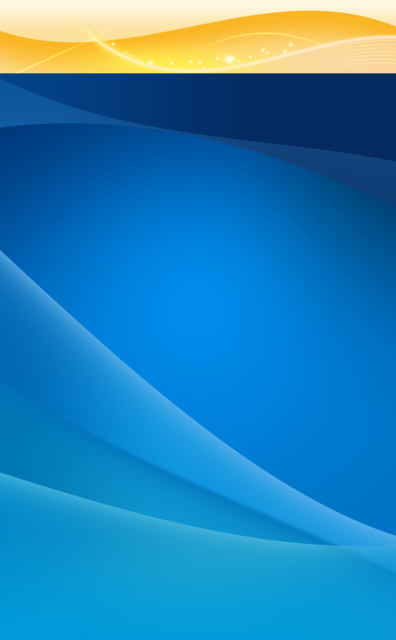
Give the GLSL for this background, as a WebGL 1 fragment shader.

```glsl
precision highp float;
uniform vec2 u_resolution;

const float HEADER_BASE = 0.8854;

float hash(float n) {
  n = fract(n * 0.1031);
  n *= n + 33.33;
  return fract(n * (n + n));
}

// Cubic through four heights at x = 0, 1/3, 2/3 and 1
float cubicThrough(float x, vec4 h) {
  float a = 3.0 * x - 1.0;
  float b = 3.0 * x - 2.0;
  float c = 1.0 - x;
  return 0.5 * dot(h, vec4(a * b * c, -9.0 * x * b * c, 9.0 * x * a * c, x * a * b));
}

// Coverage of the area where depth is positive
float fill(float depth, float soft) {
  return smoothstep(-soft, soft, depth);
}

// Light that starts at an edge and fades below it
float edgeGlow(float depth, float reach) {
  return exp(-max(depth, 0.0) / reach);
}

float softSpot(vec2 p, vec2 center, vec2 radius) {
  vec2 q = (p - center) / radius;
  return exp(-dot(q, q));
}

float line(float dist, float width) {
  return exp(-dist * dist / (width * width));
}

vec3 blueField(vec2 p) {
  float d = length((p - vec2(0.5, 0.52)) * vec2(0.65, 1.1));
  vec3 deep = mix(vec3(0.0, 0.46, 0.78), vec3(0.0, 0.22, 0.48), smoothstep(0.3, 0.85, p.y));
  vec3 color = mix(vec3(0.0, 0.545, 0.92), deep, smoothstep(0.0, 0.45, d));
  float corner = smoothstep(0.5, 1.0, p.x) * smoothstep(0.42, 0.75, p.y);
  return color * (1.0 - corner * vec3(0.2, 0.14, 0.22));
}

// Dark sky and the translucent ribbon below it
vec3 addUpperRibbon(vec3 color, vec2 p, float soft) {
  float top = cubicThrough(p.x, vec4(0.8776, 0.8086, 0.7773, 0.7474));
  float bottom = cubicThrough(p.x, vec4(0.8008, 0.8021, 0.7591, 0.6745));
  vec3 navy = mix(vec3(0.01, 0.26, 0.53), vec3(0.015, 0.165, 0.38), smoothstep(0.0, 0.75, p.x));
  float sheen = mix(edgeGlow(p.y - bottom, 0.06), edgeGlow(top - p.y, 0.06), p.x);
  vec3 ribbon = navy + vec3(0.03, 0.06, 0.06) + vec3(0.03, 0.04, 0.045) * sheen;
  color = mix(color, ribbon, fill(p.y - bottom, soft));
  return mix(color, navy, fill(p.y - top, soft));
}

// Three overlapping sheets in the lower half
vec3 addLowerSheets(vec3 color, vec2 p, float soft) {
  float high = cubicThrough(p.x, vec4(0.6094, 0.4232, 0.2656, 0.1628)) - p.y;
  float middle = cubicThrough(p.x, vec4(0.405, 0.29, 0.197, 0.105)) - p.y;
  float low = cubicThrough(p.x, vec4(0.2617, 0.2005, 0.1576, 0.1484)) - p.y;
  float light = smoothstep(0.0, 0.45, p.x);

  vec3 sheet = mix(vec3(0.0, 0.41, 0.71), vec3(0.04, 0.58, 0.87), light);
  sheet = mix(sheet, vec3(0.42, 0.71, 0.92), 0.75 * edgeGlow(high, 0.035));
  color = mix(color, sheet, fill(high, soft));

  vec3 teal = mix(vec3(0.0, 0.47, 0.70), vec3(0.06, 0.60, 0.82), light);
  teal = mix(teal, vec3(0.0, 0.43, 0.72), 0.8 * edgeGlow(middle, 0.03));
  color = mix(color, teal, fill(middle, 0.006));

  vec3 floorColor = mix(vec3(0.0, 0.53, 0.78), vec3(0.0, 0.60, 0.85), smoothstep(0.2, 0.0, p.y));
  floorColor += vec3(0.08, 0.06, 0.0) * softSpot(p, vec2(0.5, 0.12), vec2(0.35, 0.08));
  floorColor = mix(floorColor, vec3(0.36, 0.75, 0.88), 0.7 * edgeGlow(low, 0.024));
  float opacity = mix(1.0, 0.5, smoothstep(0.7, 1.0, p.x));
  return mix(color, floorColor, fill(low, soft) * opacity);
}

// Small lights scattered along the bright streak
float sparkles(vec2 p, float streakShift, float aspect) {
  float glow = 0.0;
  for (int i = 0; i < 20; i++) {
    float n = float(i) + 1.0;
    float x = mix(0.22, 0.75, (n - hash(n)) / 20.0);
    float y = cubicThrough(x, vec4(1.1328, 0.9062, 0.905, 0.9427));
    vec2 center = vec2(x, y + streakShift + 0.014 * (hash(n + 37.0) - 0.5));
    float size = mix(0.0012, 0.0028, hash(n + 71.0));
    glow += softSpot(p, center, vec2(size / aspect, size));
  }
  glow += 1.2 * softSpot(p, vec2(0.58, 0.9076), vec2(0.008 / aspect, 0.006));
  return min(glow, 1.0);
}

vec3 goldenHeader(vec2 p, float soft, float aspect) {
  float wave = cubicThrough(p.x, vec4(0.9518, 0.9414, 0.9785, 0.9583)) - p.y;
  float streak = cubicThrough(p.x, vec4(1.1328, 0.9062, 0.905, 0.9427)) - p.y;
  vec3 cream = mix(vec3(0.99, 0.88, 0.62), vec3(1.0, 0.97, 0.89), smoothstep(0.945, 1.0, p.y));
  vec3 gold = mix(vec3(0.98, 0.71, 0.13), vec3(0.99, 0.86, 0.56), smoothstep(0.0, 0.075, wave));
  vec3 color = mix(cream, gold, fill(wave, soft));

  float right = smoothstep(0.5, 0.75, p.x);
  color = mix(color, vec3(0.98, 0.84, 0.64), 0.75 * right * fill(streak, soft));
  float ripples = 0.0;
  for (int i = 1; i < 8; i++) {
    ripples += line(streak - 0.006 * float(i) * p.x, 0.0009);
  }
  color += 0.06 * ripples * smoothstep(0.7, 1.0, p.x);

  float yellow = softSpot(p, vec2(0.42, 0.9), vec2(0.2, 0.025));
  color = mix(color, vec3(1.0, 0.93, 0.25), 0.85 * yellow);
  float shown = smoothstep(0.17, 0.27, p.x);
  color = mix(color, vec3(1.0, 0.94, 0.4), 0.7 * shown * (1.0 - right) * line(streak, 0.009));
  color = mix(color, vec3(1.0, 0.95, 0.86), 0.75 * shown * line(streak, 0.003));
  float ray = line(p.y - 0.885 - 0.28 * (p.x - 0.04), 0.0015) * smoothstep(0.3, 0.15, p.x);
  float arc = line(p.y - 0.948 + 0.9 * (p.x - 0.67) * (p.x - 0.67), 0.0015);
  color += 0.12 * ray + 0.15 * arc * softSpot(p, vec2(0.67, 0.94), vec2(0.12, 0.05));
  return mix(color, vec3(1.0, 0.99, 0.86), sparkles(p, 0.012, aspect));
}

void main() {
  vec2 p = gl_FragCoord.xy / u_resolution;
  float soft = 0.8 / u_resolution.y;
  vec3 color = addUpperRibbon(blueField(p), p, soft);
  color = addLowerSheets(color, p, soft);
  vec3 header = goldenHeader(p, soft, u_resolution.x / u_resolution.y);
  color = mix(color, header, fill(p.y - HEADER_BASE, soft));
  gl_FragColor = vec4(clamp(color, 0.0, 1.0), 1.0);
}
```
